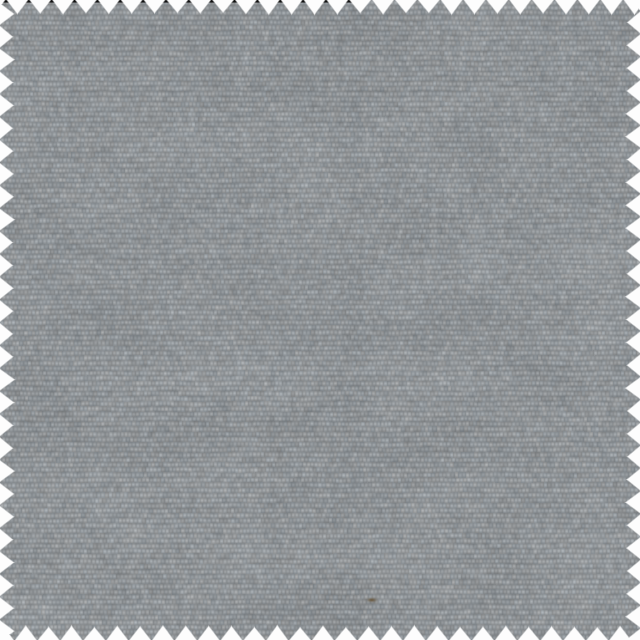
Give the GLSL for this texture, as a WebGL 2 fragment shader.

```glsl
#version 300 es
precision highp float;

uniform vec2 u_resolution;
out vec4 fragColor;

#define ROWS 126.0
#define COLUMNS 165.0
#define GRAIN_CONTRAST 0.105
#define GRAIN_VARIATION 0.055
#define FIBRE_CONTRAST 0.06
#define MOTTLE_CONTRAST 0.03
#define TEETH 28.0
#define TOOTH_DEPTH 0.0215
#define TOOTH_WIDTH 0.94
#define CLOTH_COLOR vec3(0.562, 0.579, 0.592)
#define PAPER_COLOR vec3(0.992)

vec2 hash2(vec2 p) {
    vec3 q = fract(p.xyx * vec3(0.1031, 0.1030, 0.0973));
    q += dot(q, q.yzx + 33.33);
    return fract((q.xx + q.yz) * q.zy);
}

float gradientNoise(vec2 p) {
    vec2 cell = floor(p), f = fract(p);
    vec2 blend = f * f * f * (f * (f * 6.0 - 15.0) + 10.0);
    float corner[4];
    for (int k = 0; k < 4; k++) {
        vec2 o = vec2(k & 1, k >> 1);
        float angle = 6.28319 * hash2(cell + o + 57.0).x;
        corner[k] = dot(vec2(cos(angle), sin(angle)), f - o);
    }
    return mix(mix(corner[0], corner[1], blend.x),
               mix(corner[2], corner[3], blend.x), blend.y);
}

// Cloth shade: staggered oval grains over thread and dye variation
vec3 weave(vec2 p) {
    vec2 thread = p * vec2(COLUMNS, ROWS);
    thread.y += 0.25 * gradientNoise(p * vec2(14.0, 40.0));
    float row = floor(thread.y);
    thread.x += 0.5 * mod(row, 2.0) + 0.4 * gradientNoise(vec2(p.x * 30.0, row * 0.73));

    vec2 id = floor(thread);
    vec2 random = hash2(id + 11.0);
    vec2 c = fract(thread) - 0.5;
    float grain = exp(-dot(c * c, vec2(5.0, 8.0)));

    float shade = GRAIN_CONTRAST * (grain - 0.43);
    shade += GRAIN_VARIATION * (random.x - 0.5) * (0.4 + grain);
    shade += FIBRE_CONTRAST * gradientNoise(p * vec2(95.0, 130.0));
    shade += MOTTLE_CONTRAST * gradientNoise(p * vec2(7.0, 11.0));
    shade += MOTTLE_CONTRAST * gradientNoise(p * vec2(22.0, 60.0) + 19.0);

    // Faint vertical fold, darker on its left side
    float fold = smoothstep(0.47, 0.56, p.x) * (1.0 - smoothstep(0.564, 0.57, p.x));
    shade -= 0.009 * fold;

    vec3 tint = vec3(0.014, 0.0, -0.012) * (random.y - 0.5);
    return CLOTH_COLOR + shade + tint;
}

// Signed distance to a row of triangular cuts, positive inside a cut
float pinking(float along, float depth, float side) {
    float t = along * TEETH + 0.37 * side;
    float id = floor(t);
    float reach = TOOTH_DEPTH * (0.92 + 0.16 * hash2(vec2(id, side)).x);
    float offset = 2.0 * abs(fract(t) - 0.5);
    float slope = 2.0 * TEETH * reach / TOOTH_WIDTH;
    return (reach * (1.0 - offset / TOOTH_WIDTH) - depth) / sqrt(1.0 + slope * slope);
}

void main() {
    vec2 p = gl_FragCoord.xy / u_resolution;
    float pixel = 1.0 / min(u_resolution.x, u_resolution.y);
    vec3 color = weave(p);

    // Small brown fleck
    vec2 fleck = (p - vec2(0.581, 0.0625)) / vec2(0.006, 0.0028);
    color = mix(color, vec3(0.40, 0.32, 0.20), 0.8 * exp(-dot(fleck, fleck)));

    // Dark backing showing along part of the top edge
    float backing = smoothstep(0.996 - pixel, 0.996 + pixel, p.y);
    backing *= 1.0 - smoothstep(0.55, 0.56, p.x);
    color = mix(color, vec3(0.06), backing);

    // Zigzag cut on all four sides
    float cut = max(max(pinking(p.x, p.y, 1.0), pinking(p.x, 1.0 - p.y, 2.0)),
                    max(pinking(p.y, p.x, 3.0), pinking(p.y, 1.0 - p.x, 4.0)));
    color = mix(color, PAPER_COLOR, smoothstep(-pixel, pixel, cut));

    fragColor = vec4(color, 1.0);
}
```
